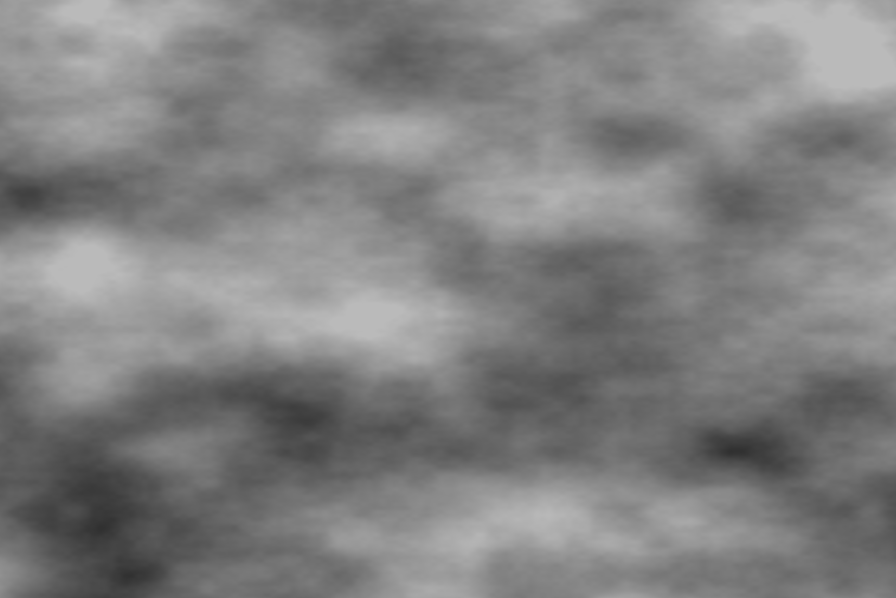
This texture is drawn by a Shadertoy shader. Its source:

```glsl
float hash(vec2 cell) {
    return fract(sin(dot(cell, vec2(127.1, 311.7))) * 43758.5453);
}

float valueNoise(vec2 p) {
    vec2 cell = floor(p);
    vec2 f = fract(p);
    vec2 blend = f * f * f * (f * (f * 6.0 - 15.0) + 10.0);
    float low = mix(hash(cell), hash(cell + vec2(1.0, 0.0)), blend.x);
    float high = mix(hash(cell + vec2(0.0, 1.0)), hash(cell + vec2(1.0, 1.0)), blend.x);
    return mix(low, high, blend.y);
}

// Octaves of noise centred on zero, each half as strong as the last
float cloudNoise(vec2 p) {
    float sum = 0.0;
    float amplitude = 0.5;
    for (int octave = 0; octave < 6; octave++) {
        sum += amplitude * (valueNoise(p) - 0.5);
        p = p * 2.03 + vec2(17.3, 9.1);
        amplitude *= 0.5;
    }
    return sum;
}

void mainImage(out vec4 fragColor, in vec2 fragCoord) {
    vec2 uv = fragCoord / iResolution.y;

    // Wider than tall, so the clouds lie in horizontal banks
    float cloud = cloudNoise(uv * vec2(2.7, 4.6) + vec2(3.4, 7.7));

    float grey = clamp(0.485 + 0.93 * cloud, 0.13, 0.73);
    fragColor = vec4(vec3(grey), 1.0);
}
```
